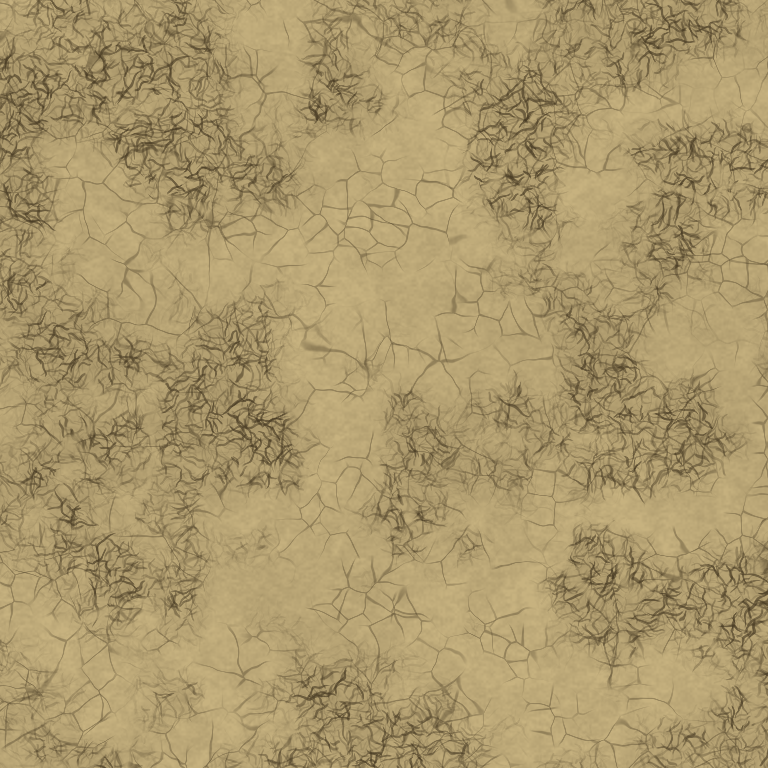
This texture is drawn by a three.js fragment shader. Its source:

```glsl
varying vec2 vUv;

vec2 hash2(vec2 p) {
  vec3 q = fract(p.xyx * vec3(0.1031, 0.1030, 0.0973));
  q += dot(q, q.yzx + 33.33);
  return fract((q.xx + q.yz) * q.zy);
}

vec2 noise2(vec2 p) {
  vec2 i = floor(p), f = fract(p);
  f = f * f * (3.0 - 2.0 * f);
  return mix(mix(hash2(i), hash2(i + vec2(1.0, 0.0)), f.x),
             mix(hash2(i + vec2(0.0, 1.0)), hash2(i + 1.0), f.x), f.y);
}

// Gap between the two nearest cell points: zero along cell borders
float cellBorder(vec2 p) {
  vec2 cell = floor(p);
  float nearest = 8.0, second = 8.0;
  for (int y = -1; y <= 1; y++) {
    for (int x = -1; x <= 1; x++) {
      vec2 id = cell + vec2(float(x), float(y));
      float d = length(id + hash2(id + 91.0) - p);
      second = min(second, max(nearest, d));
      nearest = min(nearest, d);
    }
  }
  return second - nearest;
}

// How densely the fibres gather around a place
float clumping(vec2 p) {
  float n = 0.6 * noise2(p * 9.0 + 3.0).x + 0.4 * noise2(p * 21.0 + 40.0).y;
  return smoothstep(0.3, 0.74, n);
}

// One layer of short, bent, tapering fibres; returns the light left over
float fibreLayer(vec2 p, float freq, float seed) {
  vec2 cell = floor(p * freq);
  float light = 1.0;
  for (int y = -1; y <= 1; y++) {
    for (int x = -1; x <= 1; x++) {
      vec2 id = cell + vec2(float(x), float(y));
      vec2 place = hash2(id + seed);
      vec2 form = hash2(id + seed + 57.0);
      vec2 weight = hash2(id + seed + 131.0);
      vec2 d = p * freq - id - place;
      float angle = 6.2832 * form.x;
      d = mat2(cos(angle), -sin(angle), sin(angle), cos(angle)) * d;
      d.y += (form.y - 0.5) * 1.1 * d.x * d.x + 0.04 * sin(d.x * 9.0 + 6.28 * place.x);
      float along = d.x / (0.35 + 0.45 * weight.y);
      float taper = max(1.0 - along * along, 0.0);
      float halfWidth = 0.0004 + 0.0009 * taper * weight.x;
      float line = 1.0 - smoothstep(halfWidth - 0.0004, halfWidth + 0.001, abs(d.y) / freq);
      float ink = 0.14 + 0.86 * weight.x * weight.x;
      ink *= clumping((id + place) / freq) * smoothstep(0.0, 0.4, taper);
      light *= 1.0 - 0.66 * ink * line;
    }
  }
  return light;
}

void main() {
  // Crinkled coordinates
  vec2 p = vUv + 0.008 * (noise2(vUv * 38.0) - 0.5) + 0.003 * (noise2(vUv * 95.0) - 0.5);
  vec2 bent = p + 0.03 * (noise2(vUv * 13.0 + 7.0) - 0.5);

  // Paper ground: cloudy, darker under the clumps, with fine tooth
  float clump = clumping(p);
  float tone = 0.96 - 0.09 * clump;
  tone += 0.09 * (noise2(p * 5.0 + 20.0).x - 0.5) + 0.07 * (noise2(p * 34.0).y - 0.5);
  tone += 0.09 * (noise2(p * vec2(130.0, 210.0)).x - 0.5);
  tone += 0.07 * (noise2(vUv * 320.0).y - 0.5);

  // Fibres in many sizes
  float fibres = 1.0;
  for (int i = 0; i < 10; i++) {
    float layer = float(i);
    fibres *= fibreLayer(p, 22.0 + 3.7 * layer, 17.0 * layer);
  }

  // Pale smooth veins cover the fibres in places
  float veinGap = cellBorder(bent * 10.0);
  float vein = (1.0 - smoothstep(0.03, 0.16, veinGap)) * smoothstep(0.4, 0.65, noise2(p * 7.0 + 60.0).y);
  tone *= mix(fibres, 1.0, 0.7 * vein);
  tone += 0.03 * vein;

  // Thin broken creases along cell borders
  for (int i = 0; i < 2; i++) {
    float freq = 17.0 + 12.0 * float(i);
    float gap = cellBorder(bent * freq + 31.0 * float(i)) / freq;
    float broken = smoothstep(0.42, 0.75, noise2(p * 24.0 + 11.0 * float(i)).x);
    tone *= 1.0 - 0.35 * broken * (1.0 - smoothstep(0.0006, 0.0028, gap));
  }

  vec3 darkFibre = vec3(0.27, 0.22, 0.13);
  vec3 palePaper = vec3(0.76, 0.68, 0.485);
  gl_FragColor = vec4(mix(darkFibre, palePaper, clamp(tone, 0.0, 1.04)), 1.0);
}
```
